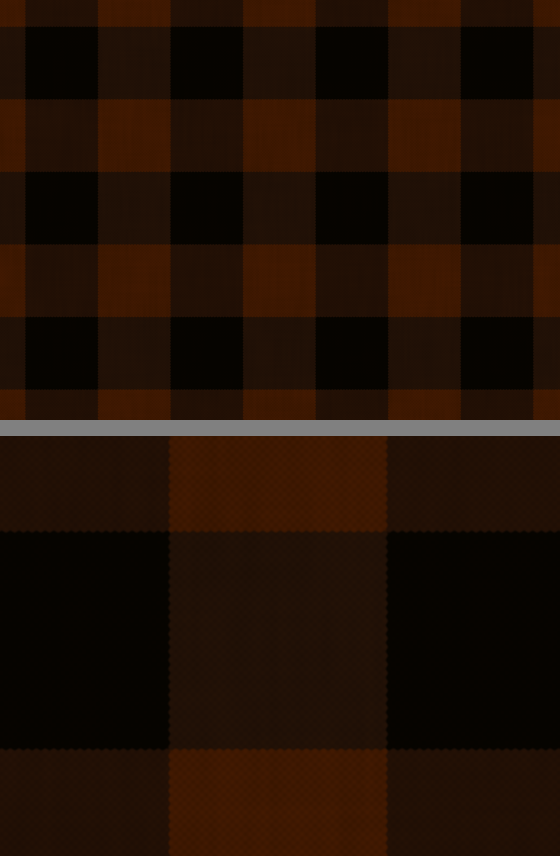
Top: the whole. Bottom: its middle third, enlarged.
Give the GLSL for this pattern, as a Shadertoy shader.

```glsl
const float PERIOD = 0.3455;               // one dark plus one rust band, in canvas heights
const vec2 DARK_START = vec2(0.0605, 0.0725);
const float EDGE_SOFTNESS = 0.0013;
const float THREADS_PER_PERIOD = 50.0;
const float WEAVE_CONTRAST = 0.06;
const float STREAK_CONTRAST = 0.07;
const float BLOTCH_CONTRAST = 0.05;
const float EDGE_JITTER = 0.0007;

const vec3 RUST = vec3(0.240, 0.092, 0.002);
const vec3 BLACK = vec3(0.025, 0.016, 0.001);
const vec3 DARK_COLUMN = vec3(0.131, 0.061, 0.020);
const vec3 DARK_ROW = vec3(0.127, 0.064, 0.023);

float hash(vec2 p) {
    return fract(sin(dot(p, vec2(127.1, 311.7))) * 43758.5453);
}

float noise(vec2 p) {
    vec2 cell = floor(p);
    vec2 f = fract(p);
    f = f * f * (3.0 - 2.0 * f);
    float low = mix(hash(cell), hash(cell + vec2(1.0, 0.0)), f.x);
    float high = mix(hash(cell + vec2(0.0, 1.0)), hash(cell + vec2(1.0, 1.0)), f.x);
    return mix(low, high, f.y);
}

// 1 inside the dark bands of each axis, 0 inside the rust bands
vec2 darkBands(vec2 p, float softness) {
    vec2 phase = fract((p - DARK_START) / PERIOD + 0.25);
    vec2 dist = (abs(phase - 0.5) - 0.25) * PERIOD;
    return 1.0 - smoothstep(-softness, softness, dist);
}

void mainImage(out vec4 fragColor, in vec2 fragCoord) {
    float pixel = 1.0 / iResolution.y;
    vec2 p = fragCoord * pixel;
    vec2 thread = (p - DARK_START) * THREADS_PER_PERIOD / PERIOD;

    // Crossing threads nudge the band edges
    vec2 wave = sin(6.28318 * thread);
    vec2 bands = darkBands(p + EDGE_JITTER * wave.yx, max(EDGE_SOFTNESS, 0.75 * pixel));

    // Warp and weft colours blend where they cross
    vec3 color = mix(mix(RUST, DARK_COLUMN, bands.x),
                     mix(DARK_ROW, BLACK, bands.x), bands.y);

    // Fine weave, faded out when a thread is too small to resolve
    float threadPixels = PERIOD / (THREADS_PER_PERIOD * pixel);
    float resolved = smoothstep(1.5, 3.5, threadPixels);
    float weave = wave.x * wave.y * resolved;

    // Uneven yarn along each direction, and broad faint wear
    float streaks = noise(thread * vec2(1.0, 0.08)) + 0.6 * noise(thread * vec2(0.08, 1.0) + 37.0) - 0.8;
    float blotches = noise(p * 14.0) + 0.5 * noise(p * 33.0 + 11.0) - 0.75;

    color *= 1.0 + WEAVE_CONTRAST * weave + STREAK_CONTRAST * streaks + BLOTCH_CONTRAST * blotches;
    fragColor = vec4(color, 1.0);
}
```
